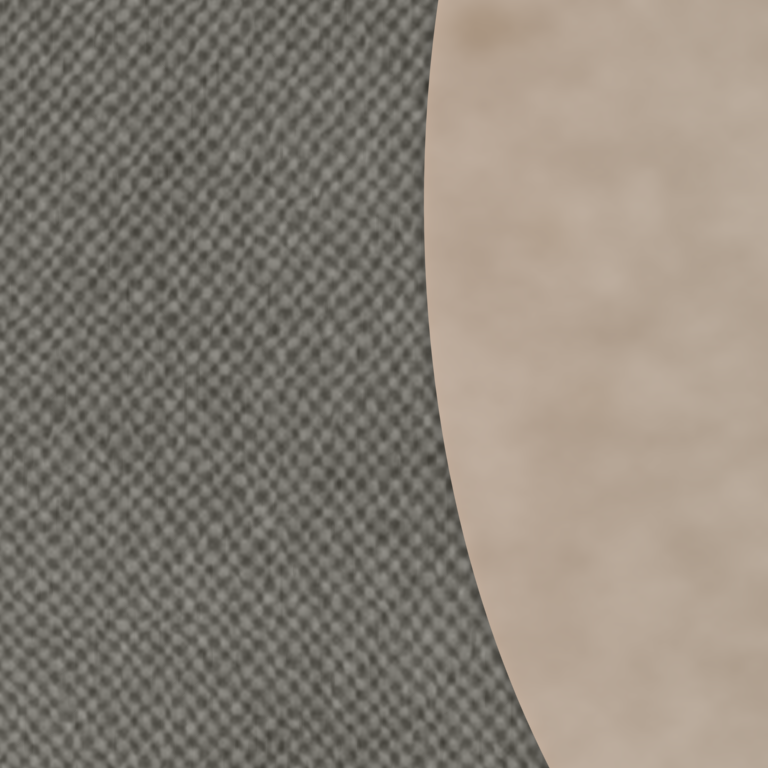
Give the GLSL for this texture, as a WebGL 2 fragment shader.

```glsl
#version 300 es
precision highp float;
// Grey woven cloth on the left, cut along a shallow curve, over soft beige.
// The weave is a staggered lattice of rounded threads, bent and varied by
// value noise; the beige is a gradient with broad, blurred blotches.

uniform vec2 u_resolution;
out vec4 fragColor;

float hash(vec2 p) {
    vec3 q = fract(vec3(p.xyx) * 0.1031);
    q += dot(q, q.yzx + 33.33);
    return fract((q.x + q.y) * q.z);
}

float noise(vec2 p) {
    vec2 i = floor(p), f = fract(p);
    f = f * f * (3.0 - 2.0 * f);
    return mix(mix(hash(i), hash(i + vec2(1, 0)), f.x),
               mix(hash(i + vec2(0, 1)), hash(i + vec2(1, 1)), f.x), f.y);
}

float fbm(vec2 p) {
    float sum = 0.0, weight = 0.5;
    for (int i = 0; i < 4; i++) {
        sum += weight * noise(p);
        p = p * 2.03 + 17.1;
        weight *= 0.5;
    }
    return sum / 0.9375;
}

// Horizontal position of the cut at height y
float cutEdge(float y) {
    float d = y - 0.735;
    return 0.552 + 0.262 * d * d + 0.075 * d * d * d * d;
}

vec3 wovenCloth(vec2 p) {
    // Bend the threads: rows fall right at the bottom and rise at the top
    vec2 bend = vec2(noise(p * 8.0), noise(p * 8.0 + 40.0)) - 0.5;
    vec2 grid = p * vec2(66.0, 44.0);
    vec2 jitter = vec2(noise(grid + 7.0), noise(grid + 90.0)) - 0.5;
    vec2 q = p + bend * 0.010 + jitter * vec2(0.008, 0.007);
    q.y += q.x * (0.11 - 0.22 * q.y);
    q /= vec2(0.0295, 0.0305);
    vec2 lattice = vec2(q.x + q.y, q.x - q.y);
    vec2 cell = floor(lattice + 0.5);
    vec2 phase = 6.28319 * (lattice - cell);

    // Rounded thread tops; gaps join along the rising diagonal higher up
    float rising = mix(0.46, 0.58, smoothstep(0.1, 0.9, p.y));
    float bump = 0.5 + 0.5 * dot(cos(phase), vec2(1.0 - rising, rising));
    bump = mix(bump, smoothstep(0.0, 0.9, bump), 0.5);
    float light = 0.328 + 0.190 * bump;
    light += 0.014 * (sin(phase.x) - sin(phase.y));
    light += 0.045 * (hash(cell + 200.0) - 0.5) * bump * bump;

    // Vertical fibres, sparse dark slits, fine grain and broad tone
    float fibre = noise(p * vec2(180.0, 60.0));
    light += 0.060 * (fibre - 0.5);
    float slit = noise(p * vec2(120.0, 35.0) + 71.0);
    light -= 0.035 * smoothstep(0.72, 0.95, slit);
    light += 0.045 * (noise(p * 210.0 + 3.0) - 0.5);
    light += 0.040 * (fbm(p * 5.0 + 11.0) - 0.5);
    return vec3(light, light - 0.009, light - 0.036);
}

vec3 softBeige(vec2 p) {
    vec3 colour = mix(vec3(0.722, 0.653, 0.590), vec3(0.708, 0.648, 0.586),
                      smoothstep(0.55, 1.0, p.x));
    float blotch = fbm(p * vec2(11.0, 14.0) + 5.0) - 0.5;
    float patches = noise(p * vec2(24.0, 30.0) + 60.0) - 0.5;
    colour += (0.075 * blotch + 0.022 * patches) * vec3(0.9, 1.0, 1.1);
    // Brown stains near the top and the middle
    vec2 top = (p - vec2(0.63, 0.965)) * vec2(16, 28);
    vec2 upper = (p - vec2(0.715, 0.70)) * 26.0;
    vec2 middle = (p - vec2(0.77, 0.48)) * 26.0;
    float stain = exp(-dot(top, top)) + 0.5 * exp(-dot(upper, upper))
                + 0.4 * exp(-dot(middle, middle));
    return colour - stain * vec3(0.050, 0.060, 0.075);
}

void main() {
    vec2 p = gl_FragCoord.xy / u_resolution;
    float slope = (cutEdge(p.y + 0.01) - cutEdge(p.y - 0.01)) / 0.02;
    float side = (p.x - cutEdge(p.y)) / sqrt(1.0 + slope * slope);

    // Cloth darkens towards the cut; the beige has a pale pink rim
    vec3 cloth = wovenCloth(p) * (1.0 - 0.14 * smoothstep(-0.015, 0.0, side));
    vec3 beige = softBeige(p);
    beige += vec3(0.030, 0.016, 0.008) * exp(-max(side, 0.0) * 130.0);

    float blur = max(0.0012, 0.75 / u_resolution.y);
    fragColor = vec4(mix(cloth, beige, smoothstep(-blur, blur, side)), 1.0);
}
```
